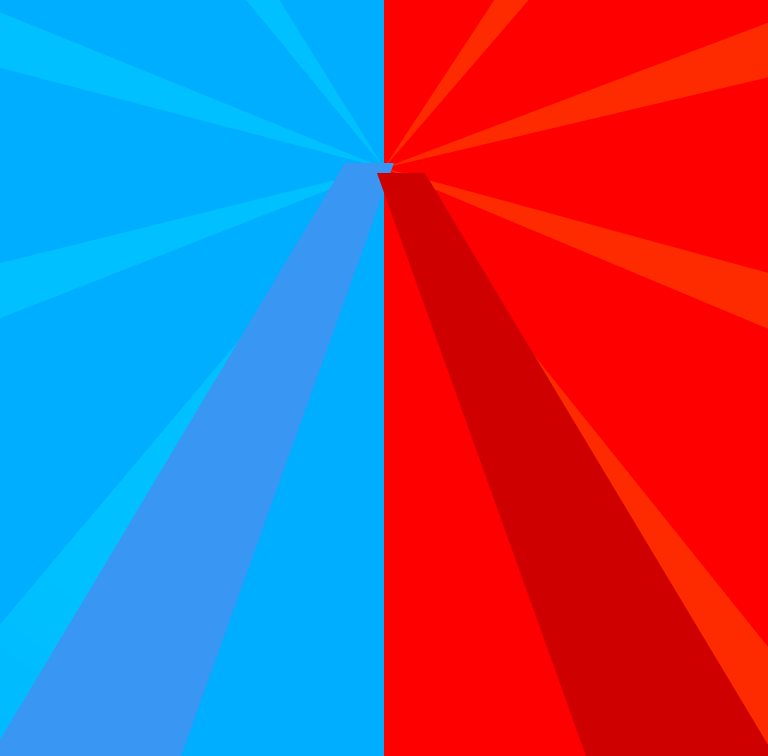
A Shadertoy shader for this background:

```glsl
const vec3 BLUE = vec3(0.0, 0.682, 1.0);
const vec3 BLUE_RAY = vec3(0.0, 0.753, 1.0);
const vec3 BLUE_BAND = vec3(0.224, 0.588, 0.949);
const vec3 RED = vec3(1.0, 0.0, 0.0);
const vec3 RED_RAY = vec3(1.0, 0.17, 0.0);
const vec3 RED_BAND = vec3(0.812, 0.0, 0.0);

// Lengths are in canvas heights, with x = 0 on the centre line
const vec2 APEX = vec2(0.0, 0.7778);
const float RAY_STEP = radians(36.0);
const float RAY_HALF_WIDTH = radians(3.72);
const float LEFT_TILT = radians(0.35);
const float RIGHT_TILT = radians(-1.0);

// Bands: x of both top corners, then the sideways run of both edges per drop
const float LEFT_TOP = 0.7844;
const vec4 LEFT_BAND = vec4(-0.0516, 0.0132, -0.598, -0.359);
const float RIGHT_TOP = 0.7712;
const vec4 RIGHT_BAND = vec4(-0.0093, 0.0542, 0.3585, 0.600);

// Antialiased coverage from a signed distance, positive inside
float cover(float inside) {
    return clamp(0.5 + inside * iResolution.y, 0.0, 1.0);
}

// Evenly spaced wedges on each side, leaving the vertical directions free
float rays(vec2 p, float tilt) {
    vec2 q = p - APEX;
    float angle = atan(q.y, abs(q.x)) - tilt;
    float offset = abs(mod(angle, RAY_STEP) - 0.5 * RAY_STEP);
    float inside = length(q) * sin(RAY_HALF_WIDTH - offset);
    return cover(inside) * step(abs(angle), 2.0 * RAY_STEP);
}

// Slanted band that widens downward from a flat top
float band(vec2 p, float top, vec4 shape) {
    float drop = top - p.y;
    vec2 edges = shape.xy + shape.zw * drop;
    vec2 sides = vec2(p.x - edges.x, edges.y - p.x) / sqrt(1.0 + shape.zw * shape.zw);
    return cover(min(drop, min(sides.x, sides.y)));
}

void mainImage(out vec4 fragColor, in vec2 fragCoord) {
    vec2 p = vec2(fragCoord.x - 0.5 * iResolution.x, fragCoord.y) / iResolution.y;

    // Two halves with their rays; the left rays dim toward the far corner
    float fade = 1.0 - 0.35 * smoothstep(0.65, 0.95, distance(p, APEX));
    vec3 left = mix(BLUE, BLUE_RAY, rays(p, LEFT_TILT) * fade);
    vec3 right = mix(RED, RED_RAY, rays(p, RIGHT_TILT));
    vec3 color = mix(left, right, cover(p.x));

    // Overlapping bands
    color = mix(color, BLUE_BAND, band(p, LEFT_TOP, LEFT_BAND));
    color = mix(color, RED_BAND, band(p, RIGHT_TOP, RIGHT_BAND));

    fragColor = vec4(color, 1.0);
}
```
